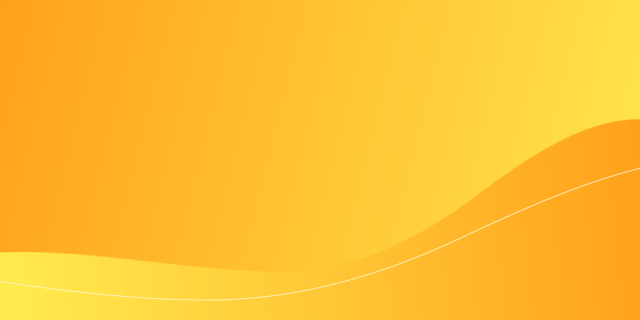
This background is drawn by a WebGL 1 fragment shader. Its source:

```glsl
precision highp float;
// Amber gradient backdrop with a mirrored-gradient wave and a thin pale curve.

uniform vec2 u_resolution;

const vec3 ORANGE = vec3(1.0, 0.632, 0.105);
const vec3 YELLOW = vec3(1.0, 0.902, 0.302);
const vec3 LEMON = vec3(1.0, 0.925, 0.315);
const vec3 CREAM = vec3(1.0, 0.97, 0.83);
const float LINE_HALF_WIDTH = 0.0016;
const float LINE_OPACITY = 0.78;

// Cubic between two knots; each knot is (x, height, slope).
float hermite(float x, vec3 a, vec3 b) {
  float span = b.x - a.x;
  float t = clamp((x - a.x) / span, 0.0, 1.0);
  float s = 1.0 - t;
  return a.y * s * s * (1.0 + 2.0 * t) + b.y * t * t * (3.0 - 2.0 * t)
       + span * s * t * (a.z * s - b.z * t);
}

// Smooth curve through four knots.
float curve(float x, vec3 a, vec3 b, vec3 c, vec3 d) {
  if (x < b.x) return hermite(x, a, b);
  if (x < c.x) return hermite(x, b, c);
  return hermite(x, c, d);
}

float waveHeight(float x) {
  return curve(x, vec3(0.0, 0.211, 0.04), vec3(0.885, 0.151, 0.0),
               vec3(1.484, 0.3854, 0.75), vec3(2.0, 0.6276, 0.0));
}

float lineHeight(float x) {
  return curve(x, vec3(0.0, 0.12, -0.147), vec3(0.651, 0.0625, 0.0),
               vec3(1.432, 0.2526, 0.47), vec3(2.0, 0.474, 0.25));
}

// Approximate distance to a curve from its vertical offset and local slope.
float slopedDistance(float offset, float rise, float run) {
  float slope = rise / run;
  return offset / sqrt(1.0 + slope * slope);
}

// Blend between two colours along a slightly tilted horizontal axis.
vec3 tiltedGradient(vec3 from, vec3 to, float along, float tilt, float span) {
  return mix(from, to, clamp((along + tilt) / span, 0.0, 1.0));
}

void main() {
  // Canvas units: x spans 0..2, y spans 0..1.
  vec2 p = gl_FragCoord.xy / u_resolution * vec2(2.0, 1.0);
  float pixel = 1.0 / u_resolution.y;
  float run = 0.004;

  // Background and wave gradients run in opposite directions.
  vec3 color = tiltedGradient(ORANGE, YELLOW, p.x, 0.25 * (1.0 - p.y), 2.2);
  vec3 waveColor = tiltedGradient(LEMON, ORANGE, p.x, 0.1 * p.y, 2.05);

  // Wave body
  float waveRise = waveHeight(p.x + 0.5 * run) - waveHeight(p.x - 0.5 * run);
  float waveDist = slopedDistance(p.y - waveHeight(p.x), waveRise, run);
  color = mix(color, waveColor, 1.0 - smoothstep(-pixel, pixel, waveDist));

  // Thin curve, faded when narrower than a pixel
  float lineRise = lineHeight(p.x + 0.5 * run) - lineHeight(p.x - 0.5 * run);
  float lineDist = abs(slopedDistance(p.y - lineHeight(p.x), lineRise, run));
  float coverage = clamp((LINE_HALF_WIDTH - lineDist) / pixel + 0.5, 0.0, 1.0);
  coverage *= min(1.0, 2.0 * LINE_HALF_WIDTH / pixel);
  color = mix(color, CREAM, coverage * LINE_OPACITY);

  gl_FragColor = vec4(color, 1.0);
}
```
